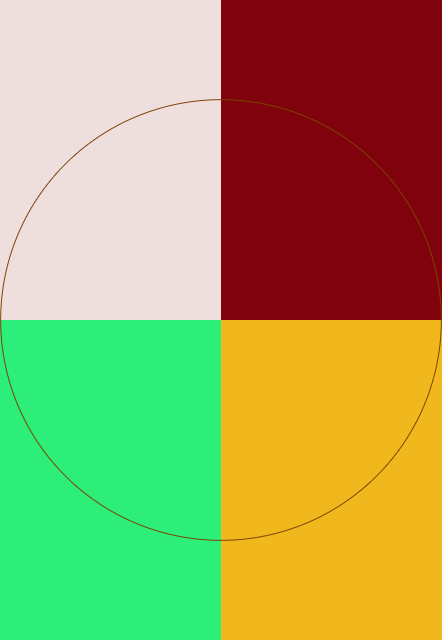
This background is drawn by a WebGL 2 fragment shader. Its source:

```glsl
#version 300 es
precision highp float;

uniform vec2 u_resolution;
out vec4 outColor;

// Lengths are fractions of the canvas width
const vec2 CENTER = vec2(0.5);
const float RING_RADIUS = 0.4985;
const float RING_WIDTH = 0.0022;

const vec3 PALE_PINK = vec3(0.933, 0.871, 0.867);
const vec3 DARK_RED = vec3(0.502, 0.008, 0.051);
const vec3 GREEN = vec3(0.173, 0.933, 0.475);
const vec3 AMBER = vec3(0.941, 0.722, 0.110);
const vec3 RING_BROWN = vec3(0.49, 0.25, 0.01);

// Coverage of the positive side of a signed distance
float coverage(float dist, float pixel) {
    return clamp(dist / pixel + 0.5, 0.0, 1.0);
}

// Four flat fields meeting at the origin
vec3 quadrants(vec2 p, float pixel) {
    float right = coverage(p.x, pixel);
    float top = coverage(p.y, pixel);
    vec3 lower = mix(GREEN, AMBER, right);
    vec3 upper = mix(PALE_PINK, DARK_RED, right);
    return mix(lower, upper, top);
}

// Thin outline; its coverage fades when narrower than a pixel
float ring(vec2 p, float pixel) {
    float d = length(p) - RING_RADIUS;
    float halfWidth = 0.5 * RING_WIDTH;
    return coverage(d + halfWidth, pixel) - coverage(d - halfWidth, pixel);
}

void main() {
    float pixel = 1.0 / u_resolution.x;
    vec2 p = (gl_FragCoord.xy - CENTER * u_resolution) * pixel;

    vec3 color = quadrants(p, pixel);
    color = mix(color, RING_BROWN, ring(p, pixel));
    outColor = vec4(color, 1.0);
}
```
